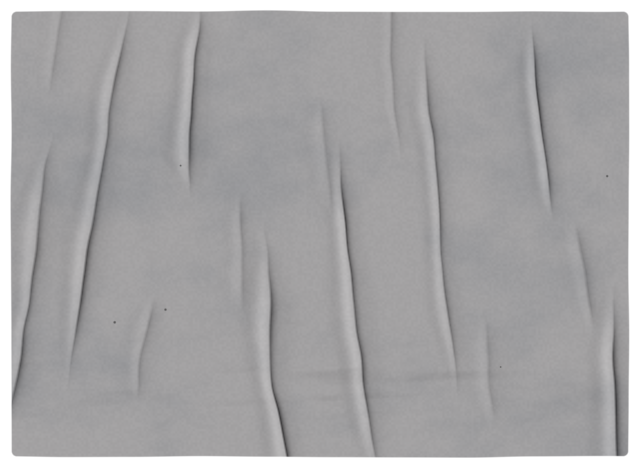
Reproduce this texture procedurally as a WebGL 2 fragment shader.

```glsl
#version 300 es
precision highp float;
// Grey pasted paper sheet with tall pinched creases, faint mottling and a white border.

uniform vec2 u_resolution;
out vec4 fragColor;

// Lengths are in canvas heights
const vec3  PAPER_WARM    = vec3(0.640, 0.634, 0.637);
const vec3  PAPER_COOL    = vec3(0.592, 0.594, 0.604);
const vec3  BORDER        = vec3(1.0);
const float MARGIN        = 0.024;
const float CORNER        = 0.012;
const float EDGE_WOBBLE   = 0.004;
const int   CREASES       = 15;
const int   SPECKS        = 5;
const float RIDGE_WIDTH   = 0.0135;
const float SHADOW_WIDTH  = 0.0062;
const float RIDGE_LIGHT   = 0.085;
const float SHADOW_DEPTH  = 0.40;
const float LEAN_LEFT     = 0.14;
const float LEAN_RIGHT    = -0.07;
const float GRAIN         = 0.022;
const float GOLDEN        = 0.618;

float hash(vec2 p) {
    vec3 q = fract(vec3(p.xyx) * 0.1031);
    q += dot(q, q.yzx + 33.33);
    return fract((q.x + q.y) * q.z);
}

float noise(vec2 p) {
    vec2 cell = floor(p), f = fract(p);
    f = f * f * (3.0 - 2.0 * f);
    return mix(mix(hash(cell), hash(cell + vec2(1, 0)), f.x),
               mix(hash(cell + vec2(0, 1)), hash(cell + vec2(1, 1)), f.x), f.y);
}

float fbm(vec2 p) {
    float sum = 0.0, amp = 0.5;
    for (int i = 0; i < 5; i++) {
        sum += amp * noise(p);
        p = mat2(0.8, 0.6, -0.6, 0.8) * p * 2.1 + 7.3;
        amp *= 0.5;
    }
    return sum;
}

float roundedBox(vec2 p, vec2 halfSize, float radius) {
    vec2 q = abs(p) - halfSize + radius;
    return length(max(q, 0.0)) + min(max(q.x, q.y), 0.0) - radius;
}

float bell(float x) { return exp(-x * x); }

// Brightness change from one crease: lit ridge on the left, sharp shadow on the right
float crease(vec2 p, int index, float aspect) {
    float id = float(index);
    float rndX = hash(vec2(id, 3.0)), rndLen = hash(vec2(id, 17.0));
    float rndLean = hash(vec2(id, 29.0)), rndStrength = hash(vec2(id, 41.0));
    bool strong = index % 2 == 0;
    float strength = strong ? mix(0.65, 1.0, rndStrength) : mix(0.14, 0.36, rndStrength);
    float halfLen = strong ? mix(0.17, 0.44, rndLen) : mix(0.08, 0.22, rndLen);

    // Centre line
    float u = (id + 0.2 + 0.6 * rndX) / float(CREASES);
    float midY = mix(0.08, 0.94, fract(id * GOLDEN + 0.35));
    float y = p.y - midY;
    float lean = mix(LEAN_LEFT, LEAN_RIGHT, smoothstep(0.1, 0.5, u)) + (rndLean - 0.5) * 0.08;
    float bend = (noise(vec2(p.y * 5.0, id * 9.7)) - 0.5) * 0.028
               + (noise(vec2(p.y * 17.0, id * 5.3)) - 0.5) * 0.006;
    float d = p.x - u * aspect - lean * y - bend;

    // Tapered profile
    float taper = 1.0 - smoothstep(0.45, 1.0, abs(y) / halfLen);
    float vary = noise(vec2(p.y * 6.0 + 3.0, id * 13.1));
    float w = RIDGE_WIDTH * mix(0.5, 1.0, taper) * mix(0.65, 1.25, vary);
    float s = SHADOW_WIDTH * mix(1.7, 1.0, strength) * mix(0.75, 1.2, vary);
    float ridge = bell((d + 1.15 * w) / w) * RIDGE_LIGHT;
    float flank = bell((d + 3.2 * w) / (1.1 * w)) * 0.028;
    float fold = smoothstep(-0.9 * s, 0.1 * s, d) * exp(-max(d, 0.0) / s);
    float depth = SHADOW_DEPTH * strength * mix(0.55, 1.1, noise(vec2(p.y * 9.0, id * 3.9)));
    float soft = bell((d - 2.0 * w) / (1.5 * w)) * 0.022;
    return taper * (strength * (ridge - flank - soft) - depth * fold);
}

void main() {
    float aspect = u_resolution.x / u_resolution.y;
    vec2 p = gl_FragCoord.xy / u_resolution.y;
    float pixel = 1.0 / u_resolution.y;

    // Paper tone: cloudy mottling, fine grain, horizontal scuffs
    float cloud = fbm(p * vec2(3.5, 4.5) + 2.0);
    float mottle = fbm(p * vec2(16.0, 22.0) + 11.0);
    vec3 color = mix(PAPER_COOL, PAPER_WARM, smoothstep(0.22, 0.62, 0.7 * cloud + 0.3 * mottle));
    color += GRAIN * (noise(p * 210.0) - 0.5);
    float scuff = smoothstep(0.62, 0.95, noise(vec2(p.x * 4.0, p.y * 55.0 - p.x * 3.0)));
    color -= 0.045 * scuff * bell((p.y - 0.19) / 0.07) * noise(p * vec2(20.0, 60.0));

    // Creases
    float relief = 0.0;
    for (int i = 0; i < CREASES; i++) relief += crease(p, i, aspect);
    color = max(color + relief, vec3(0.22, 0.21, 0.22));

    // Tiny dark specks
    for (int i = 0; i < SPECKS; i++) {
        vec2 at = vec2(hash(vec2(i, 57.0)) * aspect, hash(vec2(i, 73.0)));
        float size = mix(0.0012, 0.0028, hash(vec2(i, 91.0)));
        color *= 1.0 - 0.45 * (1.0 - smoothstep(size - pixel, size + pixel, distance(p, at)));
    }

    // Slightly uneven sheet outline
    vec2 center = vec2(aspect, 1.0) * 0.5;
    float edge = roundedBox(p - center, center - MARGIN, CORNER)
               + EDGE_WOBBLE * (noise(p * 7.0 + 5.0) - 0.5);
    fragColor = vec4(mix(color, BORDER, smoothstep(-pixel, pixel, edge)), 1.0);
}
```
